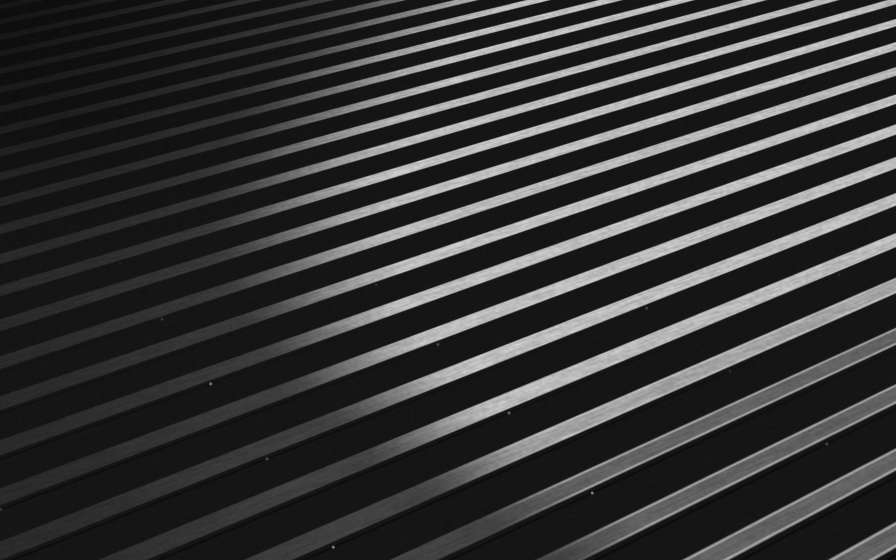
This texture is drawn by a Shadertoy shader. Its source:

```glsl
// Pale ribs on a dark metal roof, receding in perspective under a raking light

float hash(vec2 p) {
    return fract(sin(dot(p, vec2(127.1, 311.7))) * 43758.5453);
}

float noise(vec2 p) {
    vec2 i = floor(p), f = fract(p);
    f = f * f * (3.0 - 2.0 * f);
    return mix(mix(hash(i), hash(i + vec2(1, 0)), f.x),
               mix(hash(i + vec2(0, 1)), hash(i + vec2(1, 1)), f.x), f.y);
}

// Soft-edged band of the given half width
float band(float distance, float halfWidth, float blur) {
    return 1.0 - smoothstep(halfWidth - blur, halfWidth + blur, abs(distance));
}

void mainImage(out vec4 fragColor, in vec2 fragCoord) {
    vec2 p = fragCoord / iResolution.y;
    float pixel = 1.0 / iResolution.y;
    float top = 1.0 - p.y;

    // Roof plane: ribs and screw rows run to two vanishing points on one horizon
    float depth = top + 0.979;
    float rib = 7.6 * (5.004 - p.x) / depth - 19.38;
    float row = (9.958 - p.x) / depth;
    float id = round(rib);
    float across = rib - id;
    float blur = 0.75 * fwidth(rib);

    // Dark sheet, with a faint seam under each rib
    float grain = noise(p * vec2(170.0, 260.0)) - 0.5;
    float corner = smoothstep(0.0, 0.55, length(vec2(0.6 * p.x, top)));
    float shade = mix(0.055, 0.082, corner) + 0.012 * grain;
    shade -= 0.035 * band(across + 0.25, 0.018, blur) * smoothstep(0.45, 0.9, top);

    // Light sweeps in from the right along a curved front
    float front = 0.54 + 1.44 * (top - 0.375) * (top - 0.375);
    float lit = smoothstep(-0.19, 0.19, p.x - front + 0.03 * (hash(vec2(id, 3.0)) - 0.5));
    float nearRib = smoothstep(1.4, 3.0, -id);
    float dull = mix(0.09, 0.165, corner) + 0.09 * smoothstep(0.0, 0.7, p.x);
    float bright = mix(0.74, 0.38, nearRib) + 0.03 * (hash(vec2(id, 8.0)) - 0.5);
    float ribShade = mix(dull, bright, lit);

    // Brushed grooves along the ribs, and glinting edges on the nearest ones
    float brushed = noise(vec2(rib * 26.0, row * 45.0)) - 0.5;
    ribShade *= 1.0 + 0.14 * brushed + 0.10 * grain;
    float glint = band(abs(across) - 0.135, 0.018, blur);
    ribShade += 0.24 * glint * nearRib * lit;
    shade = mix(shade, ribShade, band(across, 0.165, blur));

    // Screws: nearest grid crossing projected back onto the canvas
    vec2 cell = round(vec2(rib + 0.25, row * 2.062 + 0.13));
    float screwRow = (cell.y - 0.13) / 2.062;
    float screwDepth = 4.954 / (screwRow - (cell.x - 0.25 + 19.38) / 7.6);
    vec2 screw = vec2(9.958 - screwRow * screwDepth, 1.979 - screwDepth);
    float head = band(length(p - screw), 0.0024, pixel);
    shade += head * (0.12 + 0.4 * hash(cell)) * smoothstep(0.4, 0.75, top);

    fragColor = vec4(vec3(shade), 1.0);
}
```
